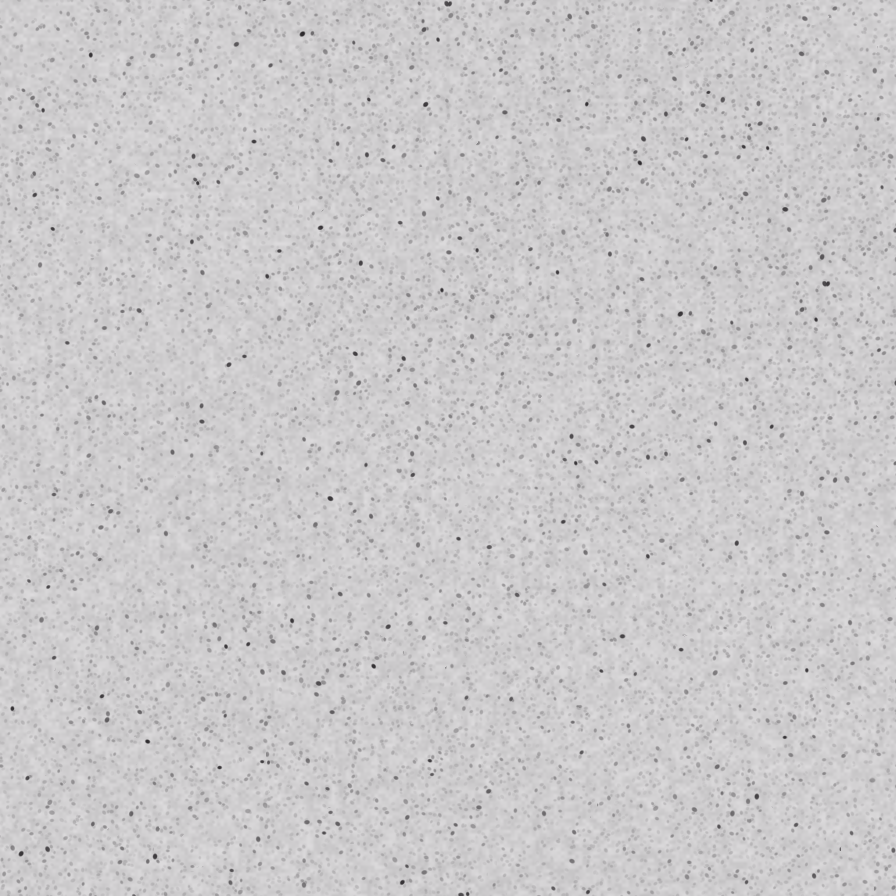
A Shadertoy shader for this texture:

```glsl
// Pale grey speckled stone: soft mottled ground with fine, medium and dark grains.

const vec3 GROUND = vec3(0.814, 0.808, 0.814);
const vec3 GRAIN_TINT = vec3(0.99, 1.0, 0.99);   // absorption per channel
const float EDGE = 0.0011;                       // softness of grain rims

float hash(vec2 p, float seed) {
    return fract(sin(dot(p, vec2(127.1, 311.7)) + seed * 74.7) * 43758.55);
}

float valueNoise(vec2 p, float seed) {
    vec2 cell = floor(p);
    vec2 t = fract(p);
    t = t * t * (3.0 - 2.0 * t);
    float low = mix(hash(cell, seed), hash(cell + vec2(1, 0), seed), t.x);
    float high = mix(hash(cell + vec2(0, 1), seed), hash(cell + vec2(1, 1), seed), t.x);
    return mix(low, high, t.y);
}

// Slow variation of how closely the grains are strewn, around 1.
float clustering(vec2 uv) {
    float broad = valueNoise(uv * 5.0, 1.0);
    float tight = valueNoise(uv * 19.0, 2.0);
    return 0.4 + 0.6 * broad + 0.6 * tight;
}

// Darkness of the strongest grain at uv. Radii are in canvas units;
// shade.x and shade.y are the weakest and strongest grain.
float grains(vec2 uv, float cells, float density, vec2 radii, vec2 shade, float seed) {
    vec2 home = floor(uv * cells);
    float edge = max(EDGE, 0.55 / iResolution.y);
    float darkest = 0.0;
    for (int y = -1; y <= 1; y++) {
        for (int x = -1; x <= 1; x++) {
            vec2 cell = home + vec2(x, y);
            float present = step(hash(cell, seed), density);
            vec2 center = (cell + vec2(hash(cell, seed + 1.0), hash(cell, seed + 2.0))) / cells;
            float angle = 6.2832 * hash(cell, seed + 3.0);
            vec2 axis = vec2(cos(angle), sin(angle));
            vec2 offset = uv - center;
            vec2 local = vec2(dot(offset, axis), dot(offset, vec2(-axis.y, axis.x)));
            float dist = length(local * vec2(0.88, 1.14));
            float radius = mix(radii.x, radii.y, hash(cell, seed + 4.0));
            float cover = 1.0 - smoothstep(radius - edge, radius + edge, dist);
            float pick = hash(cell, seed + 5.0);
            float strength = mix(shade.x, shade.y, pick * pick);
            darkest = max(darkest, present * cover * strength);
        }
    }
    return darkest;
}

void mainImage(out vec4 fragColor, in vec2 fragCoord) {
    vec2 uv = fragCoord / iResolution.y;

    // Mottled ground
    float mottle = 0.065 * (valueNoise(uv * 250.0, 3.0) - 0.5)
                 + 0.045 * (valueNoise(uv * 110.0, 4.0) - 0.5)
                 + 0.012 * (valueNoise(uv * 4.0, 5.0) - 0.5);

    // Three sizes of grain
    float spread = clustering(uv);
    float fine = grains(uv, 170.0, 0.36 * spread, vec2(0.0014, 0.0022), vec2(0.035, 0.12), 10.0);
    float medium = grains(uv, 128.0, 0.17 * spread, vec2(0.0015, 0.0023), vec2(0.09, 0.27), 20.0);
    float dark = grains(uv, 64.0, 0.13 * spread, vec2(0.0018, 0.0028), vec2(0.20, 0.62), 30.0);

    float shade = max(max(fine, medium), dark);
    vec3 color = GROUND + mottle - GRAIN_TINT * shade;
    fragColor = vec4(clamp(color, 0.0, 1.0), 1.0);
}
```
